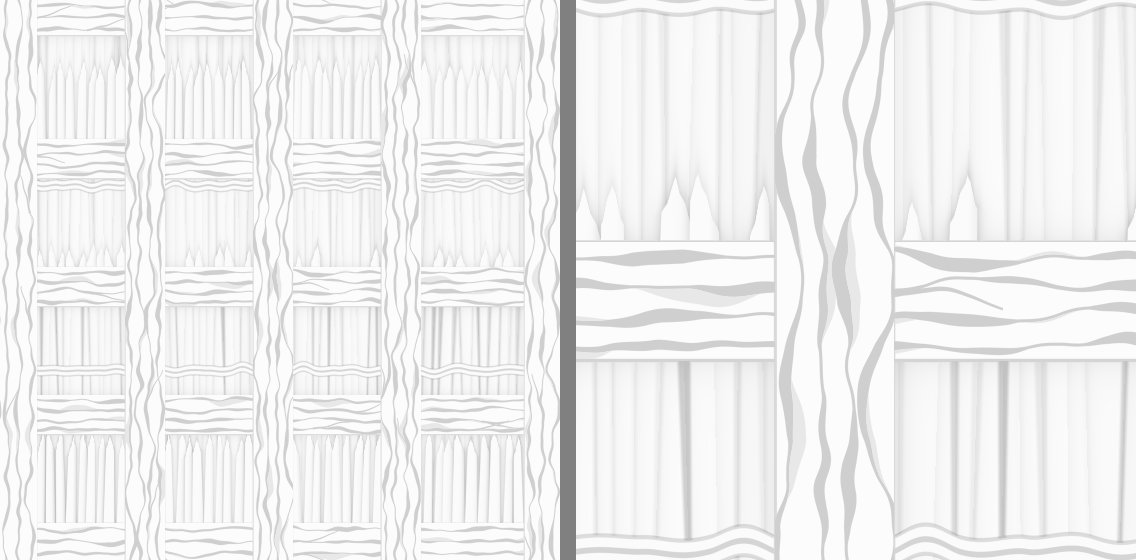
Left, the full canvas; right, a detail of the centre.
Reproduce this texture map procedurally as a WebGL 2 fragment shader.

```glsl
#version 300 es
precision highp float;

#define EDGE 0.0655
#define PITCH 0.2285
#define OPENING 0.158
#define LAST_OPENING 0.185
#define GRAIN_STEP 0.02
#define GRAIN_HALF 0.0026
#define WHITE vec3(0.99)
#define LINE_DARK 0.18
#define PALE_DARK 0.08
#define BOARDS 11
#define STAKES 9

uniform vec2 u_resolution;
out vec4 fragColor;

float hash(vec2 p) {
  vec3 q = fract(vec3(p.xyx) * 0.1031);
  q += dot(q, q.yzx + 33.33);
  return fract((q.x + q.y) * q.z);
}

// Gradient noise along one axis, periodic over the canvas
float wave(float x, float cells, float seed) {
  x *= cells;
  float i = floor(x), f = x - i;
  float a = hash(vec2(mod(i, cells), seed)) * 2.0 - 1.0;
  float b = hash(vec2(mod(i + 1.0, cells), seed)) * 2.0 - 1.0;
  return 2.0 * mix(a * f, b * (f - 1.0), f * f * (3.0 - 2.0 * f));
}

float cover(float d, float aa) { return 1.0 - smoothstep(-aa, aa, d); }

// Index, position from the opening edge, opening size, beam width
vec4 bay(float p) {
  float q = fract(p - EDGE);
  float i = min(floor(q / PITCH), 3.0);
  float size = i > 2.5 ? LAST_OPENING : OPENING;
  float total = i > 2.5 ? 1.0 - 3.0 * PITCH : PITCH;
  return vec4(i, q - i * PITCH, size, total - size);
}

// Wandering strokes, pale slivers and split branches on a beam
float grain(float s, float width, float along, float seed, float sway, float aa) {
  float n = floor(width / GRAIN_STEP + 0.5), gap = width / n, dark = 0.0;
  for (float k = 0.0; k < n; k++) {
    float id = seed + k * 3.7;
    float c = (k + 0.5) * gap + sway * (wave(along, 13.0, id) + 0.3 * wave(along, 37.0, id + 0.9));
    float h = GRAIN_HALF * clamp(0.8 + 1.3 * wave(along, 17.0, id + 1.3), 0.35, 1.6);
    dark = max(dark, LINE_DARK * cover(abs(s - c) - h, aa));

    float w = 0.014 * max(0.0, wave(along, 11.0, id + 2.1));
    float side = hash(vec2(id, 5.0)) < 0.5 ? -1.0 : 1.0;
    dark = max(dark, PALE_DARK * cover(abs(s - c - side * w * 0.5) - w * 0.5, aa));

    float seg = along * 5.0 + hash(vec2(id, 8.0));
    float t = (fract(seg) - 0.3) / 0.35;
    if (t > 0.0 && t < 1.0 && hash(vec2(mod(floor(seg), 5.0), id)) > 0.8) {
      float branch = c + side * gap * t * t * (1.6 - 0.6 * t);
      dark = max(dark, LINE_DARK * cover(abs(s - branch) - GRAIN_HALF * 0.7 * (1.0 - 0.6 * t), aa));
    }
  }
  return dark;
}

// Upright boards, pointed stakes and a double cord inside one opening
float panel(vec2 p, float col, float row, float aa) {
  float seed = col * 17.0 + row * 71.0 + 3.0;
  float tone = 0.985;
  for (int k = 0; k <= BOARDS; k++) {
    float id = float(k) * 2.3 + seed;
    float x = (float(k) + 0.7 * hash(vec2(id, 1.0))) / float(BOARDS);
    float d = p.x - x - 0.06 * (hash(vec2(id, 2.0)) - 0.5) * (p.y - 0.5);
    float depth = (row == 1.0 ? 0.2 : 0.08) * pow(hash(vec2(id, 3.0)), 1.5);
    float wedge = 0.008 + 0.018 * hash(vec2(id, 4.0)) * p.y;
    tone -= depth * cover(abs(d) - wedge, aa + 0.006);
    tone -= 0.035 * exp(-abs(d) * 35.0) * step(0.0, d);
  }

  // Soft shade inside the frame
  vec2 e = min(p, 1.0 - p);
  tone -= 0.05 * (exp(-e.x * 18.0) + exp(-e.y * 18.0));

  // Stakes standing from the lower edge
  float height = row == 0.0 ? 0.82 : row == 2.0 ? 0.03 : 0.56;
  for (int k = 0; k < STAKES; k++) {
    float id = float(k) * 4.1 + seed;
    if (row == 1.0 || (row == 2.0 && hash(vec2(id, 9.0)) < 0.35)) continue;
    float c = (float(k) + 0.3 + 0.4 * hash(vec2(id, 5.0))) / float(STAKES);
    float x = p.x - c - 0.05 * (hash(vec2(id, 6.0)) - 0.5) * p.y;
    float half_ = (0.04 + 0.025 * hash(vec2(id, 7.0))) * (1.0 - 0.3 * p.y);
    float lean = (hash(vec2(id, 8.0)) - 0.5) * half_;
    float tip = 0.16 * (1.0 - abs(x - lean) / half_);
    float notch = 0.05 * abs(fract(x / half_ * 1.3 + hash(vec2(id, 10.0))) - 0.5);
    float top = height + 0.12 * (hash(vec2(id, 11.0)) - 0.4) + tip + notch;
    float d = max(abs(x) - half_, (p.y - top) * 0.35);
    float shade = row == 0.0 ? 0.17 : 0.13;
    tone -= shade * (0.4 + 0.6 * hash(vec2(id, 12.0))) * exp(-max(d, 0.0) * 55.0);
    float body = 0.985 - 0.05 * smoothstep(0.2, 1.0, x / half_) * hash(vec2(id, 13.0));
    tone = mix(tone, body, cover(d, aa));
  }

  // Cord of two white strands with grey seams
  if (row == 1.0 || row == 2.0) {
    float y = (row == 1.0 ? 0.28 : 0.93) + 0.06 * wave(p.x * 0.5, 8.0, seed);
    float d = p.y - y;
    tone = mix(tone, 0.985, cover(abs(d) - 0.055, aa));
    tone -= 0.15 * cover(abs(d) - 0.011, aa);
    tone -= 0.12 * cover(abs(abs(d) - 0.055) - 0.008, aa);
  }
  return max(tone, 0.76);
}

void main() {
  vec2 uv = gl_FragCoord.xy / u_resolution;
  float aa = 0.75 / min(u_resolution.x, u_resolution.y);
  vec4 bx = bay(uv.x), by = bay(uv.y);
  float tone = WHITE.r;

  if (bx.y > bx.z) {
    tone -= grain(bx.y - bx.z, bx.w, uv.y, bx.x * 29.0 + 1.0, 0.013, aa);
  } else if (by.y > by.z) {
    tone -= grain(by.y - by.z, by.w, uv.x, by.x * 31.0 + bx.x * 53.0 + 7.0, 0.008, aa);
  } else {
    tone = panel(vec2(bx.y / bx.z, by.y / by.z), bx.x, by.x, aa / OPENING);
  }

  // Thin seams around the openings and rail ends
  float sideSeam = min(abs(bx.y), abs(bx.y - bx.z));
  float railSeam = min(abs(by.y), abs(by.y - by.z));
  float seam = 0.14 * cover(sideSeam - 0.0009, aa);
  if (bx.y < bx.z) seam = max(seam, 0.16 * cover(railSeam - 0.0011, aa));
  tone = min(tone, WHITE.r - seam);
  fragColor = vec4(WHITE * tone / WHITE.r, 1.0);
}
```
